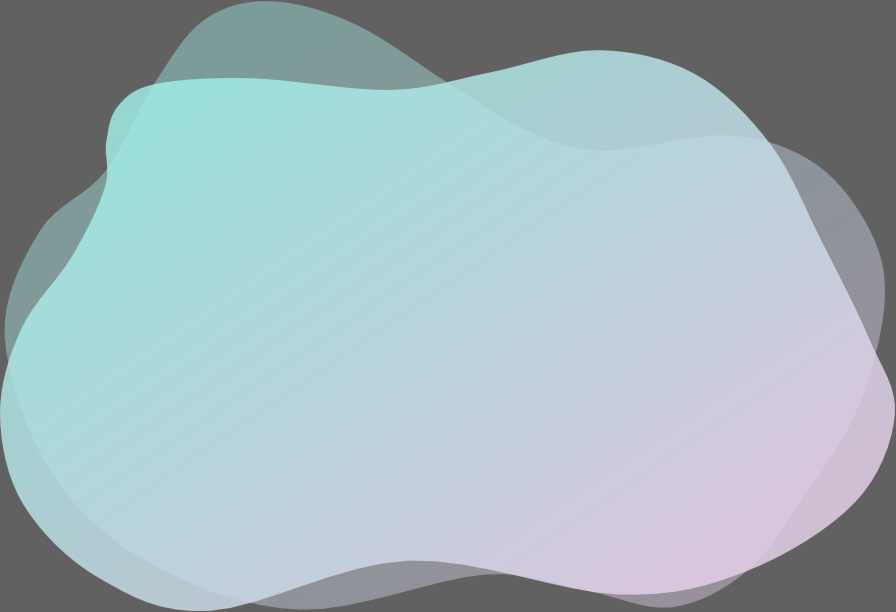
Reproduce this background procedurally as a Shadertoy shader.

```glsl
const vec2 GRID = vec2(768.0, 524.0);   // layout grid spanning the canvas, y down
const int KNOTS = 23;
const int STEPS = 8;

const vec3 SLATE = vec3(0.38);
const vec3 AQUA  = vec3(0.621, 0.934, 0.899);
const vec3 MIST  = vec3(0.751, 0.876, 0.902);
const vec3 LILAC = vec3(0.895, 0.819, 0.915);

const float BACK_OPACITY  = 0.42;
const float FRONT_OPACITY = 0.84;

// Closed outlines, clockwise from the left
const vec2 FRONT[KNOTS] = vec2[](
    vec2(0, 355), vec2(18, 282), vec2(62, 219), vec2(90, 160),
    vec2(91, 122), vec2(101, 91), vec2(133, 72), vec2(215, 67),
    vec2(335, 77), vec2(420, 62), vec2(512, 43), vec2(595, 63),
    vec2(660, 123), vec2(704, 206), vec2(745, 290), vec2(767, 355),
    vec2(733, 430), vec2(640, 489), vec2(530, 509), vec2(350, 480),
    vec2(180, 523), vec2(85, 495), vec2(20, 432));

const vec2 BACK[KNOTS] = vec2[](
    vec2(4, 288), vec2(34, 198), vec2(90, 147), vec2(132, 72),
    vec2(175, 17), vec2(232, 1), vec2(305, 21), vec2(387, 73),
    vec2(450, 111), vec2(515, 129), vec2(625, 116), vec2(700, 141),
    vec2(747, 200), vec2(758, 262), vec2(735, 350), vec2(690, 424),
    vec2(640, 489), vec2(575, 520), vec2(500, 505), vec2(415, 492),
    vec2(258, 522), vec2(130, 483), vec2(45, 406));

// Catmull-Rom curve from b to c
vec2 spline(vec2 a, vec2 b, vec2 c, vec2 d, float t) {
    vec2 linear = c - a;
    vec2 square = 2.0 * a - 5.0 * b + 4.0 * c - d;
    vec2 cubic = 3.0 * (b - c) + d - a;
    return b + 0.5 * t * (linear + t * (square + t * cubic));
}

float segmentDistanceSq(vec2 p, vec2 a, vec2 b) {
    vec2 edge = b - a;
    vec2 offset = p - a;
    vec2 gap = offset - edge * clamp(dot(offset, edge) / dot(edge, edge), 0.0, 1.0);
    return dot(gap, gap);
}

// True when a ray from p toward +x crosses the segment
bool crosses(vec2 p, vec2 a, vec2 b) {
    if ((a.y > p.y) == (b.y > p.y)) return false;
    return p.x < a.x + (b.x - a.x) * (p.y - a.y) / (b.y - a.y);
}

// Signed distance to a smooth closed outline, negative inside
float blobDistance(vec2 p, vec2 knots[KNOTS]) {
    float nearestSq = 1e9;
    float side = 1.0;
    for (int i = 0; i < KNOTS; i++) {
        vec2 a = knots[(i + KNOTS - 1) % KNOTS];
        vec2 b = knots[i];
        vec2 c = knots[(i + 1) % KNOTS];
        vec2 d = knots[(i + 2) % KNOTS];
        vec2 start = b;
        for (int j = 1; j <= STEPS; j++) {
            vec2 end = spline(a, b, c, d, float(j) / float(STEPS));
            nearestSq = min(nearestSq, segmentDistanceSq(p, start, end));
            if (crosses(p, start, end)) side = -side;
            start = end;
        }
    }
    return side * sqrt(nearestSq);
}

float coverage(float dist, float softness) {
    return 1.0 - smoothstep(-softness, softness, dist);
}

// Diagonal three-colour ramp
vec3 pastel(float t) {
    vec3 cool = mix(AQUA, MIST, smoothstep(0.0, 1.0, 0.5) * clamp((t - 0.15) / 0.175, 0.0, 2.0));
    return mix(cool, LILAC, clamp((t - 0.5) / 0.35, 0.0, 1.0));
}

void mainImage(out vec4 fragColor, in vec2 fragCoord) {
    vec2 uv = fragCoord / iResolution.xy;
    uv.y = 1.0 - uv.y;
    vec2 p = uv * GRID;
    float softness = 0.7 * GRID.x / iResolution.x;

    // Two translucent layers share one gradient
    vec3 tint = pastel(0.5 * (uv.x + uv.y));
    float back = coverage(blobDistance(p, BACK), softness);
    float front = coverage(blobDistance(p, FRONT), softness);

    vec3 color = mix(SLATE, tint, BACK_OPACITY * back);
    color = mix(color, tint, FRONT_OPACITY * front);
    fragColor = vec4(color, 1.0);
}
```
